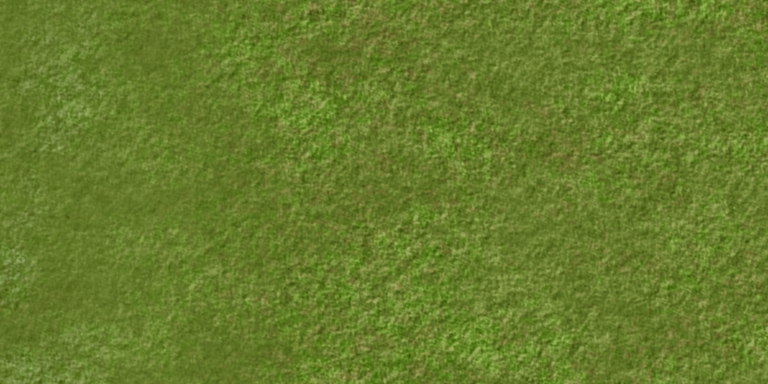
Reproduce this texture procedurally as a Shadertoy shader.

```glsl
const vec3 SHADE_GREEN = vec3(0.29, 0.37, 0.08);
const vec3 TURF_GREEN  = vec3(0.395, 0.48, 0.165);
const vec3 PALE_GREEN  = vec3(0.54, 0.61, 0.30);
const vec3 FRESH_TINT  = vec3(-0.02, 0.035, -0.03);
const vec3 STRAW_TINT  = vec3(0.055, -0.005, 0.035);
const vec3 FROST_TINT  = vec3(0.0, 0.005, 0.045);

float hash(vec2 p) {
    vec3 q = fract(vec3(p.xyx) * 0.1031);
    q += dot(q, q.yzx + 33.33);
    return fract((q.x + q.y) * q.z);
}

vec2 hash2(vec2 p) {
    return vec2(hash(p), hash(p + 57.3));
}

// Smooth value noise, centred on zero
float noise(vec2 p) {
    vec2 i = floor(p), f = fract(p);
    f = f * f * (3.0 - 2.0 * f);
    float low = mix(hash(i), hash(i + vec2(1, 0)), f.x);
    float high = mix(hash(i + vec2(0, 1)), hash(i + vec2(1, 1)), f.x);
    return mix(low, high, f.y) - 0.5;
}

float fbm(vec2 p, int octaves, float gain) {
    float sum = 0.0, amp = 1.0;
    for (int i = 0; i < octaves; i++) {
        sum += amp * noise(p);
        p = mat2(0.8, 0.6, -0.6, 0.8) * p * 2.03 + 17.7;
        amp *= gain;
    }
    return sum;
}

float segmentDistance(vec2 p, vec2 axis, float halfLength) {
    return length(p - axis * clamp(dot(p, axis), -halfLength, halfLength));
}

// Short scattered leaves; the sign tells lit leaves from shaded ones
float blades(vec2 p, float density, float soft) {
    vec2 g = p * density, cell = floor(g);
    float sum = 0.0;
    for (int y = -1; y <= 1; y++)
    for (int x = -1; x <= 1; x++) {
        vec2 id = cell + vec2(x, y);
        vec2 rnd = hash2(id + 211.0);
        float angle = 6.2832 * rnd.x;
        vec2 offset = g - id - hash2(id);
        float d = segmentDistance(offset, vec2(cos(angle), sin(angle)), 0.2 + 0.3 * rnd.y);
        float edge = 0.6 * soft * density;
        sum += (1.0 - smoothstep(0.06, 0.18 + edge, d)) * (hash(id + 91.0) - 0.5);
    }
    return sum;
}

// Height of the turf surface
float turfHeight(vec2 p) {
    return fbm(p * 44.0, 3, 0.85);
}

vec3 turfColor(float tone) {
    vec3 dark = mix(TURF_GREEN, SHADE_GREEN, clamp(-tone, 0.0, 1.8));
    return mix(dark, PALE_GREEN, clamp(tone, 0.0, 1.4));
}

void mainImage(out vec4 fragColor, in vec2 fragCoord) {
    vec2 p = fragCoord / iResolution.y;
    float aspect = iResolution.x / iResolution.y;
    float across = p.x / aspect;
    float pixel = 1.0 / iResolution.y;

    // Broad patches, slightly wider than tall
    float patches = fbm(p * vec2(3.0, 4.5) + 4.0, 4, 0.6);
    float drift = fbm(p * vec2(5.0, 8.0) + 31.0, 3, 0.6);

    // Mown and soft on the left, coarse towards the right
    float coarse = smoothstep(0.2, 0.42, across + 0.16 * patches);
    float roughness = mix(0.58, 1.05, coarse) * (1.0 + 0.4 * drift);
    float frost = (1.0 - smoothstep(0.02, 0.2, across)) * smoothstep(-0.25, 0.4, drift);
    roughness += 0.35 * frost;

    // Fine grain: relief lit from the upper left, plus leaves
    vec2 lightStep = vec2(-0.005, 0.006);
    float height = turfHeight(p);
    float relief = height - turfHeight(p + lightStep);
    float leaves = blades(p, 46.0, pixel) + 0.9 * blades(p + 9.1, 72.0, pixel);
    float grain = 0.6 * height + 0.7 * relief + 0.7 * leaves + 0.6 * noise(p * 150.0);
    float tone = -0.06 + roughness * grain + 0.32 * patches + 0.22 * drift;
    tone += 0.08 * coarse + 0.1 * frost;

    // Colour shifts: fresh shoots, dry straw, pale flecks
    float freshness = smoothstep(-0.05, 0.5, noise(p * 48.0 + 8.0) + 0.6 * drift);
    float dryness = smoothstep(0.0, 0.5, noise(p * vec2(52.0, 64.0) + 73.0) - 0.4 * patches);
    vec3 color = turfColor(tone);
    color += FRESH_TINT * freshness * mix(0.4, 1.0, coarse);
    color += STRAW_TINT * dryness * mix(0.3, 1.0, coarse);
    color += FROST_TINT * frost * smoothstep(-0.5, 0.6, tone);

    fragColor = vec4(clamp(color, 0.0, 1.0), 1.0);
}
```
